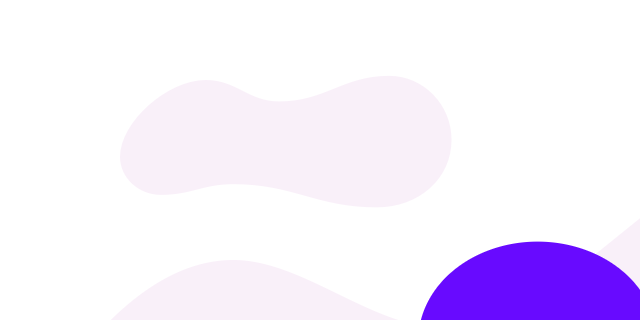
Give the GLSL for this background, as a WebGL 2 fragment shader.

```glsl
#version 300 es
precision highp float;

uniform vec2 u_resolution;
out vec4 outColor;

// Colours
const vec3 PAPER = vec3(1.0);
const vec3 BLUSH = vec3(0.977, 0.940, 0.977);
const vec3 VIOLET = vec3(0.408, 0.039, 1.0);

// Lengths are in canvas heights
const vec2 DOME_CENTER = vec2(1.680, -0.065);
const vec2 DOME_RADII = vec2(0.373, 0.310);
const vec2 HILL_PEAK = vec2(0.729, 0.1875);
const float HILL_BEND = 1.278;
const float HILL_RUN = 0.651;
const float HILL_DROP = 0.211;
const vec2 SLOPE_POINT = vec2(2.0, 0.318);
const vec2 SLOPE_DIR = vec2(0.778, 0.628);

// Blob extremes, clockwise from the left: xy position, z handle ratio
const int ANCHORS = 8;
const int STEPS = 16;
const vec3 BLOB[ANCHORS] = vec3[ANCHORS](
    vec3(0.375, 0.510, 0.45), vec3(0.643, 0.750, 0.42),
    vec3(0.872, 0.683, 0.42), vec3(1.216, 0.763, 0.55),
    vec3(1.411, 0.563, 0.57), vec3(1.177, 0.352, 0.42),
    vec3(0.729, 0.4245, 0.42), vec3(0.503, 0.391, 0.55));

// Tangents are vertical at the left and right extremes, horizontal elsewhere
vec2 tangentAxis(int i) {
    return i % 4 == 0 ? vec2(0.0, 1.0) : vec2(1.0, 0.0);
}

vec2 bezier(vec2 a, vec2 b, vec2 c, vec2 d, float t) {
    float s = 1.0 - t;
    return s * s * s * a + 3.0 * s * t * (s * b + t * c) + t * t * t * d;
}

float segmentDistance(vec2 p, vec2 a, vec2 b) {
    vec2 edge = b - a;
    float t = clamp(dot(p - a, edge) / dot(edge, edge), 0.0, 1.0);
    return length(p - a - edge * t);
}

// Signed distance to the closed curve, with even-odd inside test
float blobDistance(vec2 p) {
    float nearest = 1e3;
    float side = 1.0;
    for (int i = 0; i < ANCHORS; i++) {
        int j = (i + 1) % ANCHORS;
        vec2 a = BLOB[i].xy;
        vec2 d = BLOB[j].xy;
        vec2 handle = (d - a) * BLOB[i].z;
        vec2 b = a + handle * tangentAxis(i);
        vec2 c = d - handle * tangentAxis(j);
        vec2 from = a;
        for (int k = 1; k <= STEPS; k++) {
            vec2 to = bezier(a, b, c, d, float(k) / float(STEPS));
            nearest = min(nearest, segmentDistance(p, from, to));
            if ((from.y > p.y) != (to.y > p.y)) {
                float crossing = mix(from.x, to.x, (p.y - from.y) / (to.y - from.y));
                if (p.x < crossing) side = -side;
            }
            from = to;
        }
    }
    return side * nearest;
}

// Parabolic rise on the left, eased descent on the right
float hillHeight(float x) {
    float dx = x - HILL_PEAK.x;
    float fall = dx < 0.0 ? HILL_BEND * dx * dx
                          : HILL_DROP * smoothstep(0.0, HILL_RUN, dx);
    return HILL_PEAK.y - fall;
}

// One-pixel soft edge, filled where the field is negative
float coverage(float field) {
    float width = length(vec2(dFdx(field), dFdy(field)));
    return clamp(0.5 - field / max(width, 1e-5), 0.0, 1.0);
}

void main() {
    vec2 p = gl_FragCoord.xy / u_resolution.y;

    float blob = coverage(blobDistance(p));
    float hill = coverage(p.y - hillHeight(p.x));
    float slope = coverage(dot(p - SLOPE_POINT, vec2(-SLOPE_DIR.y, SLOPE_DIR.x)));
    float dome = coverage(length((p - DOME_CENTER) / DOME_RADII) - 1.0);

    // Pale shapes first, then the dome on top
    vec3 color = mix(PAPER, BLUSH, max(blob, max(hill, slope)));
    color = mix(color, VIOLET, dome);
    outColor = vec4(color, 1.0);
}
```
